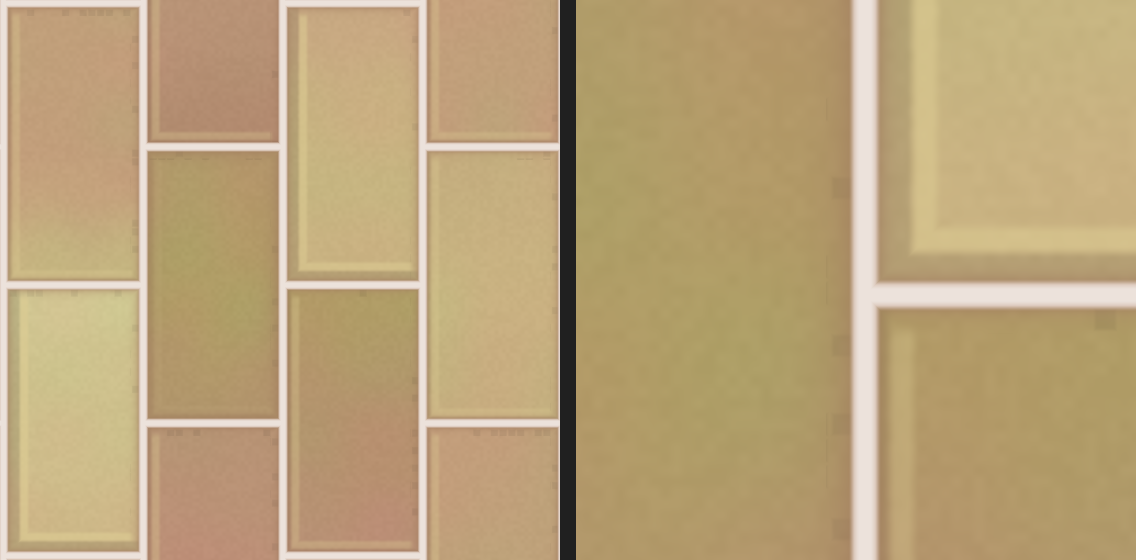
Left, the full canvas; right, a detail of the centre.
A three.js fragment shader for this pattern:

```glsl
// Upright glazed tiles in four columns, every other column dropped by half a tile.
// Each tile blends three glazes from top to foot, clouded by value noise, with a
// dark rim, an L-shaped bevel highlight and soft rounded pale grout.
#define TERRA vec3(0.715, 0.555, 0.450)
#define TAN   vec3(0.755, 0.625, 0.480)
#define SAND  vec3(0.780, 0.705, 0.505)
#define OLIVE vec3(0.690, 0.615, 0.400)
#define PALE  vec3(0.825, 0.775, 0.575)
#define GROUT vec3(0.925, 0.885, 0.860)
#define RIM   vec3(0.630, 0.480, 0.370)
#define SHINE vec3(0.870, 0.805, 0.580)
#define GROUT_HALF 0.0078
#define COLUMN_PITCH 0.2495
#define COLUMN_START 0.0063
#define DROP 0.495

varying vec2 vUv;

float hash(vec2 p) {
  vec3 q = fract(vec3(p.xyx) * 0.1031);
  q += dot(q, q.yzx + 33.33);
  return fract((q.x + q.y) * q.z);
}

float noise(vec2 p) {
  vec2 i = floor(p), f = fract(p);
  f = f * f * (3.0 - 2.0 * f);
  return mix(mix(hash(i), hash(i + vec2(1.0, 0.0)), f.x),
             mix(hash(i + vec2(0.0, 1.0)), hash(i + 1.0), f.x), f.y);
}

// Height of a bed joint, and its inverse: the courses grow slightly upward.
float jointHeight(float course) {
  return 0.0075 + course * (0.4735 + 0.01 * course);
}

float courseAt(float y) {
  return (sqrt(0.2242 + 0.04 * (y - 0.0075)) - 0.4735) / 0.02;
}

// Glazes from top to foot; finish holds bevel inset, shine and rim width.
void tileGlaze(float column, float row, out vec3 top, out vec3 mid, out vec3 foot, out vec3 finish) {
  bool upper = row > 0.5;
  finish = vec3(0.022, 0.55, 0.005);
  if (column < 0.5) {
    top = upper ? TAN : PALE;
    mid = upper ? TAN : mix(PALE, SAND, 0.4);
    foot = upper ? SAND : mix(SAND, TAN, 0.25) + 0.03;
    if (!upper) finish = vec3(0.037, 1.0, 0.006);
  } else if (column < 1.5) {
    top = upper ? mix(TERRA, TAN, 0.25) : mix(TAN, OLIVE, 0.6) - 0.015;
    mid = upper ? TERRA + 0.015 : OLIVE;
    foot = upper ? TERRA - 0.015 : mix(TERRA, OLIVE, 0.5);
    if (!upper) finish = vec3(0.026, 0.18, 0.013);
  } else if (column < 2.5) {
    top = upper ? TAN + 0.03 : OLIVE;
    mid = upper ? SAND : mix(TERRA, OLIVE, 0.4);
    foot = upper ? SAND : TERRA + 0.01;
    if (upper) finish = vec3(0.036, 0.9, 0.006);
  } else {
    top = upper ? TAN : mix(SAND, TAN, 0.35);
    mid = upper ? TAN : SAND;
    foot = upper ? TAN : mix(SAND, TAN, 0.3);
  }
}

void main() {
  // Locate the tile and its four joints.
  float across = (vUv.x - COLUMN_START) / COLUMN_PITCH;
  float column = floor(across);
  float drop = mod(column, 2.0) * DROP;
  float row = floor(courseAt(vUv.y) - drop);
  float low = jointHeight(row + drop), high = jointHeight(row + drop + 1.0);
  float left = (across - column) * COLUMN_PITCH;
  float right = COLUMN_PITCH - left;
  float below = vUv.y - low, above = high - vUv.y;
  float edge = min(min(left, right), min(below, above));

  // Glaze gradient with drifting clouds and fine grain.
  vec3 top, mid, foot, finish;
  tileGlaze(column, mod(row, 2.0), top, mid, foot, finish);
  float cloud = noise(vUv * 13.0 + row * 7.0) - 0.5;
  float v = below / (high - low) + 0.16 * cloud;
  vec3 color = mix(foot, mid, smoothstep(0.0, 0.5, v));
  color = mix(color, top, smoothstep(0.5, 1.0, v));
  color += vec3(-0.025, 0.025, -0.005) * (noise(vUv * 9.0 + 20.0) - 0.5);
  color += 0.02 * (noise(vUv * 150.0) - 0.5);

  // Bevel: shaded frame, then a highlight along the left and foot.
  float corner = min(left, below + 0.003);
  float ends = smoothstep(0.014, 0.026, right) * smoothstep(0.014, 0.028, above);
  color *= 1.0 - 0.1 * finish.y * (1.0 - smoothstep(finish.x - 0.012, finish.x - 0.004, corner));
  float strip = 1.0 - smoothstep(0.003, 0.011, abs(corner - finish.x));
  color = mix(color, SHINE, 0.6 * finish.y * strip * ends);

  // Sparse worn flecks along the top and right edges.
  vec2 fleck = abs(fract(vUv * 64.0) - 0.5);
  float worn = step(0.8, hash(floor(vUv * 64.0) + 5.0)) * step(min(above, right), 0.023);
  color *= 1.0 - 0.06 * worn * (1.0 - smoothstep(0.3, 0.5, max(fleck.x, fleck.y)));

  // Dark rim and rounded grout.
  color = mix(color, RIM, 0.6 * exp(-max(edge - GROUT_HALF, 0.0) / finish.z));
  vec3 joint = mix(GROUT, GROUT * vec3(0.92, 0.87, 0.83), smoothstep(0.003, GROUT_HALF, edge));
  color = mix(joint, color, smoothstep(GROUT_HALF - 0.002, GROUT_HALF + 0.002, edge));
  gl_FragColor = vec4(color, 1.0);
}
```
